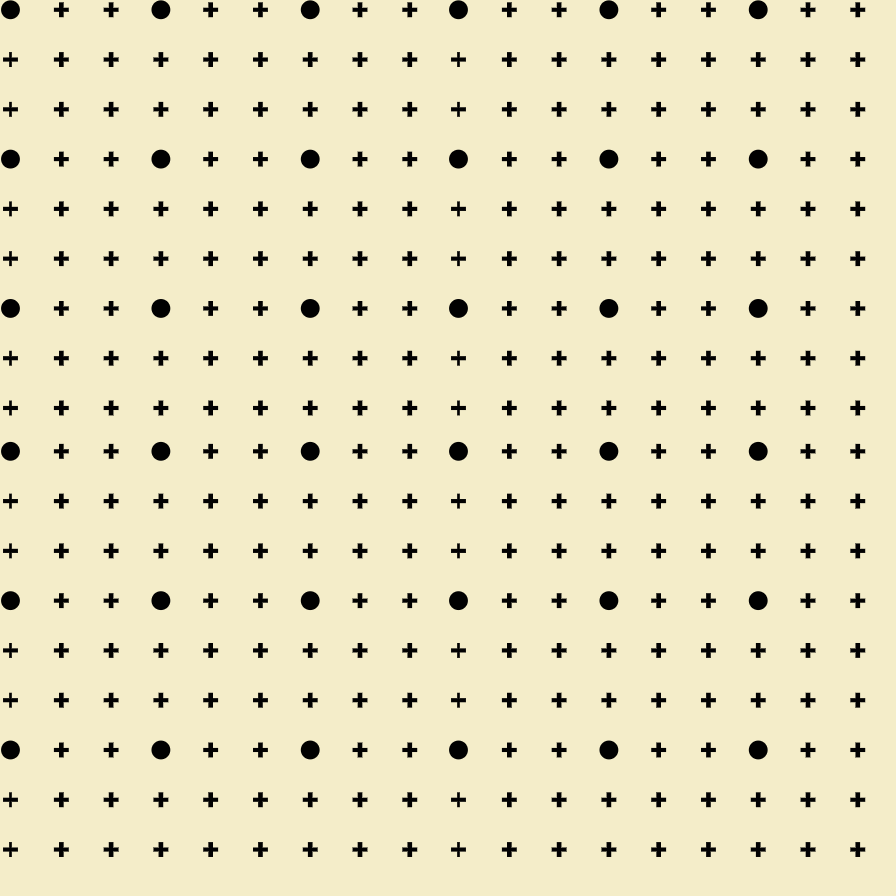
A three.js fragment shader for this pattern:

```glsl
#define PAPER vec3(0.957, 0.930, 0.790)
#define INK vec3(0.005)
#define CELLS 18.0
#define BLOCK_ROWS 9.0
#define BLOCK_HEIGHT 0.4928
#define FIRST_MARK vec2(0.0117, 0.0109)
#define DOT_RADIUS 0.0105
#define ARM 0.0083
#define BAR_HALF 0.0023
#define STEM_HALF 0.0026
#define THIN_STEM_HALF 0.0015
#define STEM_NUDGE 0.0012

varying vec2 vUv;

float boxDistance(vec2 p, vec2 halfSize) {
  vec2 q = abs(p) - halfSize;
  return length(max(q, 0.0)) + min(max(q.x, q.y), 0.0);
}

float plusDistance(vec2 p, float stemHalf) {
  float bar = boxDistance(p, vec2(ARM, BAR_HALF));
  float stem = boxDistance(p, vec2(stemHalf, ARM));
  return min(bar, stem);
}

void main() {
  float pixel = max(fwidth(vUv.x), 1e-5);

  // Measure down from the top; the lower block of rows sits slightly high
  vec2 p = vec2(vUv.x, 1.0 - vUv.y);
  float blockSplit = FIRST_MARK.y + (BLOCK_ROWS - 0.57) / CELLS;
  p.y -= BLOCK_HEIGHT * step(blockSplit, p.y);

  // Nearest mark in the grid
  vec2 lastCell = vec2(CELLS, BLOCK_ROWS) - 1.0;
  vec2 cell = clamp(floor((p - FIRST_MARK) * CELLS + 0.5), vec2(0.0), lastCell);
  vec2 local = p - FIRST_MARK - cell / CELLS;

  // The first column of each half has finer stems; the others lean right
  bool fineColumn = mod(cell.x + 0.5, BLOCK_ROWS) < 1.0;
  local.x -= fineColumn ? 0.0 : STEM_NUDGE;
  float stemHalf = fineColumn ? THIN_STEM_HALF : STEM_HALF;

  // A dot at every third row and column, a plus elsewhere
  vec2 phase = mod(cell + 0.5, 3.0);
  bool isDot = max(phase.x, phase.y) < 1.0;
  float d = isDot ? length(local) - DOT_RADIUS : plusDistance(local, stemHalf);

  float coverage = clamp(0.5 - d / pixel, 0.0, 1.0);
  gl_FragColor = vec4(mix(PAPER, INK, coverage), 1.0);
}
```
